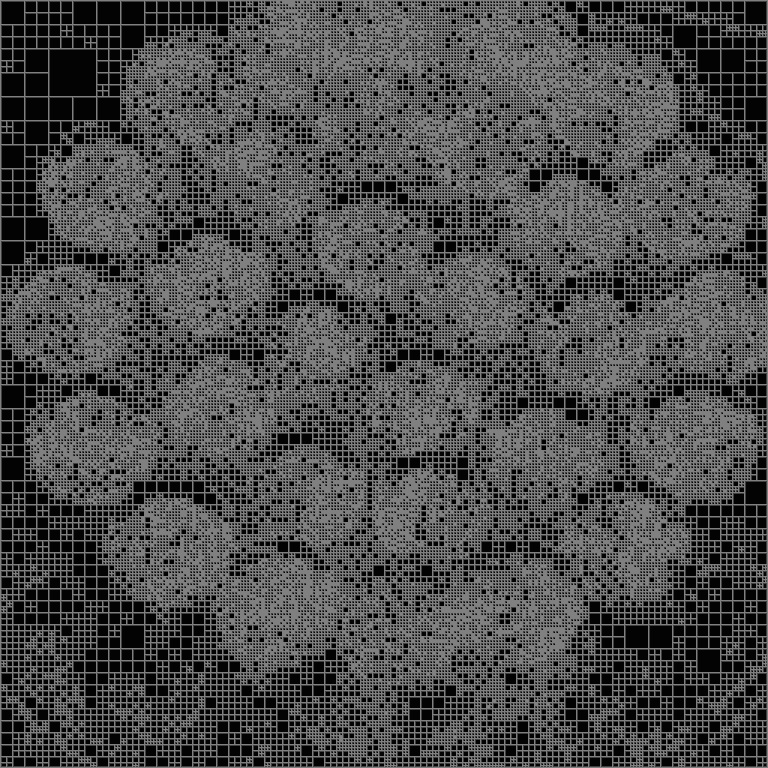
Reproduce this pattern procedurally as a Shadertoy shader.

```glsl
// Quadtree wireframe: square cells split wherever a hidden scene is detailed.
// The scene is a heap of round berries set in three rings inside a dish;
// each cell compares its depth with a detail field plus a little randomness.

const float TAU = 6.2831853;
const float LINE_WIDTH = 1.0 / 512.0;
const float COARSEST_CELL = 1.0 / 16.0;
const int MAX_SPLITS = 5;
const vec2 HEAP_CENTRE = vec2(0.501, 0.570);
const vec3 CELL_COLOUR = vec3(0.01);
const vec3 LINE_COLOUR = vec3(0.50);

float hash(vec2 p) {
    return fract(sin(dot(p, vec2(127.1, 311.7))) * 43758.5453);
}

float noise(vec2 p) {
    vec2 i = floor(p), f = fract(p);
    f = f * f * (3.0 - 2.0 * f);
    return mix(mix(hash(i), hash(i + vec2(1, 0)), f.x),
               mix(hash(i + vec2(0, 1)), hash(i + vec2(1, 1)), f.x), f.y);
}

// Adds one ring of berries to field: x = distance to the nearest berry,
// y = strength of the dark crescent under the upper rim of a berry.
// swing = (phase, amount, turn) of the angles, lean = (shift, tilt, squash).
vec2 addRing(vec2 field, vec2 p, float count, float ringRadius,
             float berryRadius, vec3 swing, vec3 lean) {
    for (float k = 0.0; k < count; k++) {
        float a = TAU * k / count;
        a += swing.x + swing.y * cos(a + swing.z);
        float reach = ringRadius + lean.x * cos(a - lean.y) + lean.z * cos(2.0 * a);
        vec2 centre = HEAP_CENTRE + reach * vec2(cos(a), sin(a));
        vec2 q = p - centre;
        float dist = length(q);
        float band = 1.0 - smoothstep(0.006, 0.015, abs(dist - 0.88 * berryRadius));
        float upper = smoothstep(0.35, 0.7, q.y / max(dist, 0.001));
        float shaded = 1.0 - 0.75 * smoothstep(0.68, 0.85, centre.y);
        float strength = shaded * (0.45 + 0.55 * hash(vec2(k, count)));
        field.x = min(field.x, dist - berryRadius);
        field.y = max(field.y, band * upper * strength);
    }
    return field;
}

vec2 berryField(vec2 p) {
    vec2 field = vec2(1.0, 0.0);
    field = addRing(field, p, 16.0, 0.404, 0.083,
                    vec3(-0.01, 0.075, 0.785), vec3(0.012, 0.5, 0.020));
    field = addRing(field, p, 10.0, 0.254, 0.075,
                    vec3(-0.157, 0.150, 0.350), vec3(0.026, 0.8, 0.0));
    return addRing(field, p, 4.0, 0.110, 0.073,
                   vec3(0.30, 0.200, 0.900), vec3(0.015, 1.0, 0.0));
}

// Distance to the thin curves around the heap: halo, dish rims, top streak.
float outlineDistance(vec2 p, float berryDist) {
    float curve = abs(berryDist);
    if (p.x > 0.72 && p.y > 0.7) {
        curve = min(curve, abs(berryDist - 0.026));
        curve = min(curve, abs(p.y - 1.205 + 0.25 * p.x));
    }
    if (p.y < 0.3) {
        float rim = length(p - HEAP_CENTRE) - 0.655;
        curve = min(curve, abs(rim));
        curve = min(curve, abs(rim - 0.028));
    }
    return curve;
}

// Wanted number of splits at p, as seen by a cell of the given size.
float detail(vec2 p, float size) {
    vec2 field = berryField(p);
    float mottle = noise(p * 24.0) - 0.5;
    float heap = 1.0 - smoothstep(0.36, 0.42, length(p - HEAP_CENTRE));
    float lower = 1.0 - smoothstep(0.16, 0.55, p.y);
    float bottomMiddle = lower * (1.0 - smoothstep(0.12, 0.32, abs(p.x - 0.52)));

    float ground = mix(1.45, 2.75, lower) + 0.5 * bottomMiddle + 1.7 * mottle;
    ground = mix(ground, 3.35 + 0.6 * mottle, heap);
    float skin = 4.1 + 0.8 * mottle - 1.8 * field.y;
    float inside = 1.0 - smoothstep(-0.004, 0.006, field.x - 0.4 * size);
    float wanted = mix(ground, skin, inside);

    float onOutline = step(outlineDistance(p, field.x), 0.6 * size);
    return max(wanted, onOutline * (3.5 - 1.2 * field.y));
}

// Size of the quadtree cell that holds p.
float cellSize(vec2 p) {
    float size = COARSEST_CELL;
    for (int level = 0; level < MAX_SPLITS; level++) {
        vec2 id = floor(p / size);
        float depth = float(level);
        float jitter = 1.6 * (hash(id + 17.0 * depth) - 0.5);
        if (detail((id + 0.5) * size, size) + jitter < depth + 0.5) break;
        size *= 0.5;
    }
    return size;
}

void mainImage(out vec4 fragColor, in vec2 fragCoord) {
    vec2 p = fragCoord / iResolution.y;
    float pixel = 1.0 / iResolution.y;
    float size = cellSize(p);

    // Lines run along the left and top of each cell, and close the canvas.
    vec2 local = fract(p / size);
    float edge = size * min(local.x, 1.0 - local.y);
    edge = min(edge, min(p.y, abs(iResolution.x * pixel - p.x)));
    float line = clamp((LINE_WIDTH - edge) / pixel + 0.5, 0.0, 1.0);

    fragColor = vec4(mix(CELL_COLOUR, LINE_COLOUR, line), 1.0);
}
```
